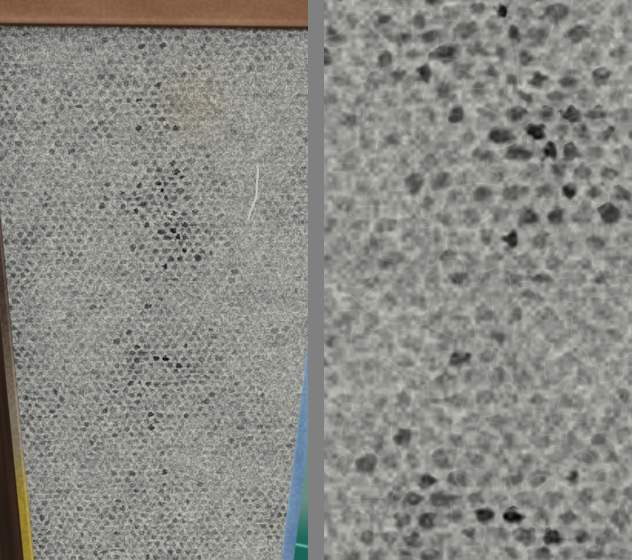
Left: the whole. Right: its middle third, enlarged.
A WebGL 2 fragment shader for this texture:

```glsl
#version 300 es
precision highp float;
// Dusty grey honeycomb filter mesh set in a worn, coloured frame.
uniform vec2 u_resolution;
out vec4 fragColor;

float hash(vec2 p) {
    vec3 q = fract(p.xyx * vec3(0.1031, 0.1030, 0.0973));
    q += dot(q, q.yzx + 33.33);
    return fract((q.x + q.y) * q.z);
}

float noise(vec2 p) {
    vec2 i = floor(p), f = fract(p);
    f = f * f * (3.0 - 2.0 * f);
    return mix(mix(hash(i), hash(i + vec2(1, 0)), f.x),
               mix(hash(i + vec2(0, 1)), hash(i + vec2(1, 1)), f.x), f.y);
}

float fbm(vec2 p) {
    float sum = 0.0, gain = 0.5;
    for (int i = 0; i < 4; i++) {
        sum += gain * noise(p);
        p = mat2(1.6, 1.2, -1.2, 1.6) * p + 7.3;
        gain *= 0.5;
    }
    return sum;
}

// Gaussian bump of the given width around zero.
float bump(float x, float width) {
    x /= width;
    return exp(-x * x);
}

// Thin bright threads along the mid level of a warped noise.
float fibres(vec2 p) {
    p += 1.5 * vec2(noise(p * 0.4), noise(p * 0.4 + 19.0));
    return 1.0 - smoothstep(0.0, 0.18, abs(noise(p) - 0.5));
}

// Offset from the nearest centre of a hexagonal lattice of unit pitch.
vec2 hexOffset(vec2 g) {
    vec2 s = vec2(1.0, 1.732);
    vec2 a = mod(g, s) - 0.5 * s;
    vec2 b = mod(g - 0.5 * s, s) - 0.5 * s;
    return dot(a, a) < dot(b, b) ? a : b;
}

vec3 mesh(vec2 p) {
    // Cells shrink gently towards the bottom.
    vec2 g = vec2((p.x - 0.52) * (29.0 + 4.5 * p.y), 35.0 * p.y + 2.7 * p.y * p.y + 0.5 * p.x);
    g += 0.6 * vec2(noise(p * 16.0), noise(p * 16.0 + 40.0));
    vec2 h = hexOffset(g);
    vec2 id = round((g - h) * vec2(2.0, 1.1547));
    float rnd = hash(id + 61.0), rnd2 = hash(id + 137.0);

    // Open cells gather in a central column, at the left and in patches.
    float column = bump(p.x - 0.55, 0.13);
    float side = exp(-max(p.x - max(0.0, 0.098 * (p.y - 0.687)), 0.0) * 16.0);
    float patches = fbm(p * vec2(5.0, 6.0) + 3.0);
    float open = clamp(0.08 + 0.12 * column + 0.14 * side + 0.5 * (patches - 0.38), 0.06, 0.42);
    float depth = open * (0.35 + 0.9 * rnd) + 0.16 * smoothstep(0.86, 1.0, rnd) * (0.4 + column);

    vec2 a = abs(h);
    float rim = max(a.x, dot(a, vec2(0.5, 0.866)));
    float ragged = 0.3 * (noise(g * 4.0) - 0.5);
    float hole = 1.0 - smoothstep(0.12, 0.46, length(h + vec2(0.04, 0.08)) + ragged + 0.12 * (rnd2 - 0.5));
    float wall = smoothstep(0.3, 0.5, rim + ragged);

    // Lint, grain and cloudy dust over the cells.
    float tone = 0.585 + 0.05 * (fbm(p * 3.5 + 11.0) - 0.47) + 0.008 * p.y;
    tone += 0.035 * wall * (0.3 + 1.2 * noise(p * 40.0)) - 0.75 * depth * hole;
    tone += 0.055 * (fibres(p * 95.0) - 0.35) + 0.19 * (noise(p * 200.0) - 0.5);
    tone += 0.09 * (fbm(p * 75.0) - 0.47);
    tone -= 0.03 * smoothstep(0.6, 0.85, noise(p * vec2(9.0, 42.0))) + 0.05 * side;
    tone -= 0.14 * exp(-max(p.y - 0.09, 0.0) * 30.0);
    vec3 col = tone * vec3(1.005, 1.005, 0.975);
    float stain = bump(length(p - vec2(0.63, 0.34)), 0.1);
    return mix(col, col * vec3(1.0, 0.98, 0.91), stain);
}

void main() {
    float px = 1.0 / u_resolution.x;
    vec2 p = vec2(gl_FragCoord.x, u_resolution.y - gl_FragCoord.y) * px;
    float grain = noise(p * 110.0) - 0.5;
    vec3 col = mesh(p);

    // One stray pale thread.
    float t = (p.y - 0.533) / 0.185;
    float curve = 0.833 + 0.03 * t - 0.062 * t * t + 0.002 * sin(t * 14.0);
    float thread = (1.0 - smoothstep(0.001, 0.001 + 1.5 * px, abs(p.x - curve)))
                 * smoothstep(0.0, 0.03, t) * (1.0 - smoothstep(0.97, 1.0, t));
    col = mix(col, vec3(0.82, 0.8, 0.76), 0.85 * thread);

    // Left rail: grey-brown turning yellow, with darkness behind it.
    float left = 0.098 * (p.y - 0.687) - p.x;
    vec3 rail = mix(vec3(0.25, 0.2, 0.17), vec3(0.47, 0.43, 0.37), smoothstep(0.9, 1.4, p.y));
    rail = mix(rail, vec3(0.58, 0.5, 0.18), smoothstep(1.4, 1.65, p.y));
    rail += 0.12 * bump(left - 0.006, 0.004) + 0.07 * grain;
    vec3 gap = vec3(0.14, 0.1, 0.08) + vec3(0.1, 0.07, 0.05) * noise(vec2(left * 90.0, p.y * 3.0));
    rail = mix(rail, gap, smoothstep(-px, px, left - 0.034));
    col = mix(col, rail, smoothstep(-px, px, left));

    // Right rail: blue, with a teal corner beyond.
    float right = p.x - 1.0 + 0.124 * (p.y - 1.114);
    vec3 blue = mix(vec3(0.35, 0.47, 0.62), vec3(0.45, 0.57, 0.67), noise(p * vec2(30.0, 8.0)));
    blue += 0.1 * exp(-max(right, 0.0) * 200.0) + 0.06 * grain;
    vec3 teal = mix(vec3(0.42, 0.55, 0.52), vec3(0.1, 0.4, 0.34), smoothstep(1.6, 1.78, p.y));
    teal += 0.3 * bump(p.y - 1.765 - 0.2 * (p.x - 0.95), 0.005);
    blue = mix(blue, teal, smoothstep(-px, px, right - 0.041));
    col = mix(col, blue, smoothstep(-px, px, right));

    // Brown top bar with a soft sheen and a dark lower lip.
    float bar = p.y - 0.081 - 0.012 * p.x;
    vec3 brown = mix(vec3(0.47, 0.33, 0.24), vec3(0.58, 0.44, 0.34), fbm(p * vec2(4.0, 14.0)));
    brown += 0.05 * bump(bar + 0.022, 0.008) + 0.04 * grain;
    brown = mix(brown, vec3(0.2, 0.14, 0.11), smoothstep(-0.012, -0.002, bar));
    col = mix(brown, col, smoothstep(-0.002, 0.012, bar + 0.006 * grain));

    fragColor = vec4(clamp(col, 0.0, 1.0), 1.0);
}
```
